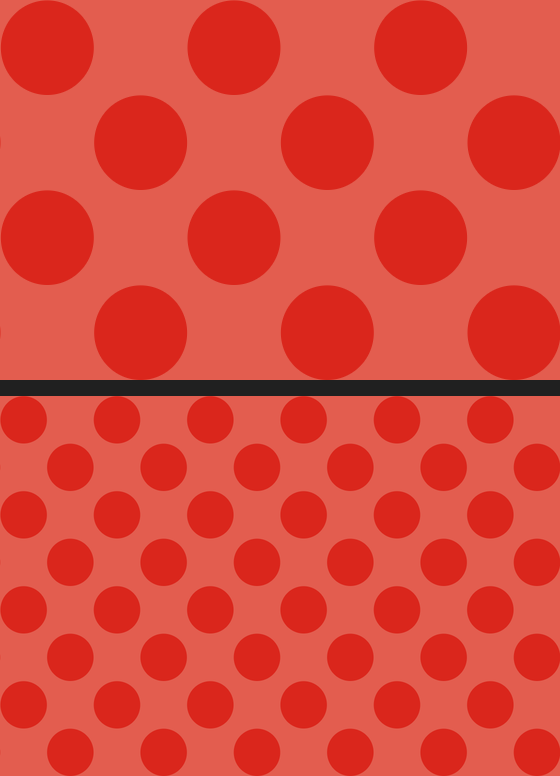
Top, the tile; bottom, the same tile 2 across and 2 down.
Write a WebGL 1 fragment shader that draws this pattern.

```glsl
precision highp float;
// Staggered polka dots: flat red discs on a coral ground.
// Each of the 3 x 2 repeats holds two discs half a cell apart on both axes,
// and distances wrap inside the cell so that the canvas tiles.

uniform vec2 u_resolution;

const vec2 REPEATS = vec2(3.0, 2.0);
const vec2 FIRST_CENTER = vec2(0.2535, 0.749);
const vec2 STAGGER = vec2(0.5);
const float DOT_RADIUS = 0.249;   // as a fraction of the cell

const vec3 GROUND_COLOR = vec3(0.89, 0.365, 0.31);
const vec3 DOT_COLOR = vec3(0.855, 0.15, 0.11);

// Signed distance to a disc repeated once per unit cell.
float repeatedDisc(vec2 p, vec2 center, float radius) {
  vec2 offset = fract(p - center + 0.5) - 0.5;
  return length(offset) - radius;
}

// Union of the two interleaved grids of discs.
float staggeredDots(vec2 p, vec2 center, vec2 stagger, float radius) {
  return min(repeatedDisc(p, center, radius),
             repeatedDisc(p, center + stagger, radius));
}

// Coverage of a shape, with an edge one pixel wide.
float coverage(float dist, float pixel) {
  return clamp(0.5 - dist / pixel, 0.0, 1.0);
}

void main() {
  vec2 cell = gl_FragCoord.xy / u_resolution * REPEATS;
  vec2 pixelSize = REPEATS / u_resolution;
  float pixel = max(pixelSize.x, pixelSize.y);

  float dist = staggeredDots(cell, FIRST_CENTER, STAGGER, DOT_RADIUS);
  vec3 color = mix(GROUND_COLOR, DOT_COLOR, coverage(dist, pixel));
  gl_FragColor = vec4(color, 1.0);
}
```
